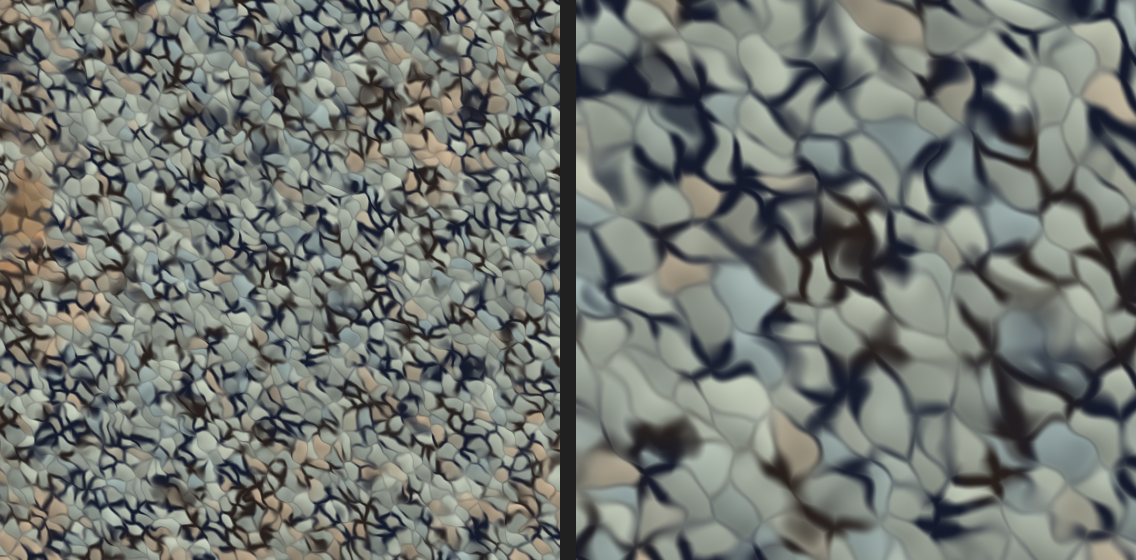
Left, the full canvas; right, a detail of the centre.
This texture is drawn by a three.js fragment shader. Its source:

```glsl
varying vec2 vUv;

float hash(vec2 p) {
  return fract(sin(dot(p, vec2(127.1, 311.7))) * 43758.5453);
}

vec2 hash2(vec2 p) {
  return vec2(hash(p), hash(p + 57.3));
}

float noise(vec2 p) {
  vec2 i = floor(p), f = fract(p);
  f = f * f * (3.0 - 2.0 * f);
  return mix(mix(hash(i), hash(i + vec2(1, 0)), f.x),
             mix(hash(i + vec2(0, 1)), hash(i + vec2(1, 1)), f.x), f.y);
}

float fbm(vec2 p) {
  return 0.55 * noise(p) + 0.3 * noise(p * 2.1 + 7.0) + 0.15 * noise(p * 4.3 + 19.0);
}

// Colour of one stone: grey-green, some tan and some bluish
vec3 stoneColor(vec2 id, float warmth) {
  float kind = hash(id + 11.7);
  vec3 stone = mix(vec3(0.49, 0.52, 0.49), vec3(0.67, 0.70, 0.64), hash(id + 3.1));
  vec3 sandy = mix(vec3(0.53, 0.48, 0.41), vec3(0.71, 0.61, 0.50), hash(id + 8.9));
  stone = mix(stone, sandy, 0.8 * smoothstep(0.82, 1.05, kind + 0.38 * warmth));
  return mix(stone, vec3(0.48, 0.56, 0.58), 0.6 * smoothstep(0.25, 0.05, kind + 0.3 * warmth));
}

void main() {
  // Broad stains: warm on the left and in patches, cool elsewhere
  float warmth = smoothstep(0.45, 0.75, fbm(vUv * 4.0 + 2.0));
  warmth += 0.6 * smoothstep(0.35, 0.0, vUv.x) * smoothstep(0.2, 0.6, vUv.y);
  warmth += 0.6 * smoothstep(0.2, 0.0, length(vUv - vec2(0.73, 0.2)));
  vec2 rustOffset = (vUv - vec2(0.045, 0.61)) * vec2(1.5, 0.8);
  float rust = smoothstep(0.12, 0.02, length(rustOffset) + 0.12 * (fbm(vUv * 18.0) - 0.5));

  // Slanted grid, bent at stone scale, stretches the stones down to the right
  vec2 p = vUv + 0.016 * (vec2(noise(vUv * 22.0), noise(vUv * 22.0 + 31.0)) - 0.5);
  p += 0.013 * (vec2(noise(vUv * 55.0 + 5.0), noise(vUv * 55.0 + 73.0)) - 0.5);
  vec2 along = vec2(0.66, -0.75);
  vec2 g = vec2(dot(p, along) * 30.0, dot(p, vec2(0.75, 0.66)) * 47.0) + 60.0;

  // Nearest two stones, with colours blended softly across their borders
  vec2 cell = floor(g);
  float first = 9.0, second = 9.0, total = 0.0;
  vec2 nearest = vec2(0.0);
  vec3 stone = vec3(0.0);
  for (int y = -1; y <= 1; y++) {
    for (int x = -1; x <= 1; x++) {
      vec2 id = cell + vec2(x, y);
      vec2 offset = id + 0.05 + 0.9 * hash2(id) - g;
      float d = length(offset);
      second = min(second, max(first, d));
      first = min(first, d);
      float weight = exp(-9.0 * d);
      stone += weight * stoneColor(id, warmth);
      nearest += weight * offset;
      total += weight;
    }
  }
  stone /= total;
  nearest /= total;

  // Broken gaps: deep in some places, nearly closed in others
  float border = sqrt(pow(second - first, 2.0) + 0.012);
  float openness = smoothstep(0.2, 0.75, noise(vUv * 42.0 + 12.0));
  openness = clamp(openness + 0.5 * (noise(vUv * 16.0 + 66.0) - 0.5), 0.0, 1.0);
  float body = smoothstep(mix(-0.42, 0.11, openness), mix(0.30, 0.56, openness), border);
  body = mix(body, 1.0, 0.4 * rust);
  vec3 gap = mix(vec3(0.08, 0.10, 0.17), vec3(0.15, 0.12, 0.11),
                 smoothstep(0.25, 0.75, noise(vUv * 26.0 + 90.0) + 0.25 * warmth - 0.1));

  // Soft relief, mottling and scattered hollows
  stone *= 1.04 + 0.22 * clamp(dot(nearest, vec2(0.5, -0.85)), -0.6, 0.6);
  stone *= 0.93 + 0.16 * noise(vUv * 60.0 + 25.0);
  stone *= 0.92 + 0.16 * fbm(vUv * 7.0 + 50.0);
  stone = mix(stone, stone * vec3(1.0, 0.70, 0.48), 0.7 * rust);
  vec3 color = mix(gap, stone, body);
  float hollow = smoothstep(0.74, 0.95, noise(g * vec2(0.7, 0.8) + 140.0));
  color = mix(color, gap, 0.65 * hollow * (1.0 - rust));

  gl_FragColor = vec4(color, 1.0);
}
```
